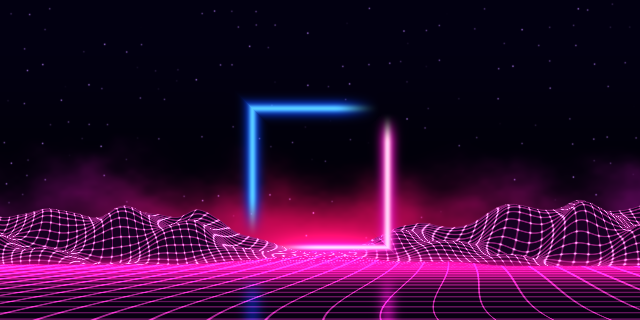
Reproduce this background procedurally as a WebGL 1 fragment shader.

```glsl
precision highp float;
// Neon square frame over a retro wireframe landscape under a smoky night sky.
// Hills are rows of height curves scanned near to far with occlusion; the floor
// is a warped perspective grid, and the frame is a mitred box distance glow.
uniform vec2 u_resolution;

const float HORIZON = 0.215;
const float HILL_ROWS = 20.0;
const float HILL_COLUMNS = 30.0;
const float FLOOR_ROWS = 10.0;
const float LINE_WIDTH = 0.0007;
const float DOT_RADIUS = 0.0032;
const float STAR_CELLS = 17.0;
const vec2 FRAME_CENTER = vec2(1.0, 0.444);
const vec2 FRAME_HALF = vec2(0.211, 0.217);
const float TUBE_RADIUS = 0.025;
const vec3 NIGHT = vec3(0.008, 0.0, 0.065);
const vec3 CRIMSON = vec3(0.78, 0.03, 0.28);
const vec3 SMOKE = vec3(0.34, 0.03, 0.32);
const vec3 HILL_FILL = vec3(0.09, 0.005, 0.13);
const vec3 WIRE = vec3(0.85, 0.20, 0.68);
const vec3 SPARK = vec3(1.0, 0.80, 0.97);
const vec3 MAGENTA = vec3(0.86, 0.03, 0.56);
const vec3 BLUE = vec3(0.02, 0.22, 0.88);
const vec3 BLUE_CORE = vec3(0.32, 0.58, 0.20);
const vec3 PINK = vec3(0.88, 0.04, 0.72);
const vec3 PINK_CORE = vec3(0.20, 0.78, 0.25);

float hash(vec2 p) {
  return fract(sin(dot(p, vec2(127.1, 311.7))) * 43758.5);
}

float noise(vec2 p) {
  vec2 i = floor(p), f = fract(p);
  f = f * f * (3.0 - 2.0 * f);
  return mix(mix(hash(i), hash(i + vec2(1, 0)), f.x),
             mix(hash(i + vec2(0, 1)), hash(i + vec2(1, 1)), f.x), f.y);
}

float fbm(vec2 p) {
  float sum = 0.0, amp = 0.5;
  for (int i = 0; i < 4; i++) {
    sum += amp * noise(p);
    p = p * 2.03 + 7.1;
    amp *= 0.5;
  }
  return sum;
}

float bell(float d, float radius) { return exp(-d * d / (radius * radius)); }

float stroke(float d, float px) {
  return 1.0 - smoothstep(LINE_WIDTH, LINE_WIDTH + px, abs(d));
}

vec3 sky(vec2 p) {
  float cloud = fbm(p * vec2(5.0, 7.0));
  float y = p.y + 0.16 * (0.5 - cloud);
  float low = 1.0 - smoothstep(0.25, 0.54, y);
  float middle = bell(p.x - 1.0, 0.62);
  vec3 col = NIGHT * mix(0.55, 1.0, smoothstep(0.45, 0.85, p.y));
  col += SMOKE * (1.0 - middle) * (1.0 - smoothstep(0.33, 0.56, y)) * cloud * 1.3;
  col += CRIMSON * middle * pow(low, 1.4);
  // Sparse stars, one candidate in each cell
  vec2 cell = floor(p * STAR_CELLS);
  vec2 spot = 0.2 + 0.6 * vec2(hash(cell), hash(cell + 19.3));
  float d = length(fract(p * STAR_CELLS) - spot) / STAR_CELLS;
  float light = step(0.62, hash(cell + 5.7)) * hash(cell + 2.4);
  return col + vec3(0.5, 0.35, 0.65) * light * bell(d, 0.0028);
}

// Screen height of a hill row: t runs from the near foot to the ridge
float hillRow(float x, float t) {
  float left = 0.15 * (1.0 - smoothstep(0.55, 0.98, x));
  float right = 0.10 * smoothstep(1.07, 1.26, x) + 0.075 * smoothstep(1.4, 1.6, x);
  float ridge = left + right;
  float crest = 0.08 * cos(26.7 * (x - 1.575)) + 0.13 * (noise(vec2(x * 16.0, 3.0)) - 0.5);
  float fold = 0.28 * sin(x * 9.0 + t * 6.0) + 0.13 * sin(x * 21.0 - t * 9.0);
  float foot = 0.2 - 0.18 * ridge;
  float rise = mix(t, t * t * (3.0 - 2.0 * t), 0.6);
  return foot + 0.012 * t + ridge * (rise * (1.0 + crest) + fold * sin(3.1416 * t));
}

vec3 ground(vec2 p, float px) {
  float h = max(HORIZON - p.y, 0.001);
  float nearness = smoothstep(0.0, HORIZON, h);
  vec3 col = mix(vec3(0.03, 0.0, 0.07), MAGENTA, bell(h - 0.035, 0.055));
  // Rows close up towards the horizon; columns bend as they recede
  float row = log(h) * FLOOR_ROWS;
  float rowDist = (fract(row) - 0.5) * h / FLOOR_ROWS;
  float spread = 0.18 * (h + 0.1) / 0.315;
  float column = (p.x - 1.3 + 0.2 * nearness) / spread;
  float slope = (floor(column) + 0.5) * 0.57 - 0.9;
  float columnDist = (fract(column) - 0.5) * spread * inversesqrt(1.0 + slope * slope);
  col += WIRE * 0.42 * stroke(rowDist, px) * smoothstep(0.01, 0.06, h);
  col += WIRE * 0.75 * stroke(columnDist, px);
  // Fine glitter where the grid meets the hills
  vec2 grain = vec2(p.x * 110.0 + row, h * 150.0);
  float glitter = step(0.45, hash(floor(grain))) * bell(length(fract(grain) - 0.5), 0.32);
  col += SPARK * 0.6 * glitter * bell(h - 0.018, 0.024);
  // Soft reflections of the uprights
  float fade = smoothstep(0.06, 0.16, h);
  col += BLUE * 0.42 * fade * bell(p.x - FRAME_CENTER.x + FRAME_HALF.x, 0.03);
  return col + PINK * 0.5 * fade * bell(p.x - FRAME_CENTER.x - FRAME_HALF.x, 0.027);
}

vec3 addHills(vec3 col, vec2 p, float px) {
  float top = hillRow(p.x, 0.0), depth = -1.0, wire = 0.0, rowDist = 1.0;
  float foot = top;
  for (int i = 1; i <= 20; i++) {
    float t = float(i) / HILL_ROWS;
    float y = hillRow(p.x, t);
    if (y > top) {
      float slope = (hillRow(p.x + 0.004, t) - y) / 0.004;
      float d = abs(p.y - y) * inversesqrt(1.0 + slope * slope);
      rowDist = min(rowDist, d);
      if (p.y >= top && p.y < y) depth = t - (y - p.y) / (y - top) / HILL_ROWS;
      top = y;
    }
  }
  float t = depth < 0.0 ? 1.0 : depth;
  float column = HILL_COLUMNS * (p.x + 0.12 * (p.x - 1.0) * t + 0.035 * sin(p.x * 8.0 + t * 5.0));
  float columnDist = (fract(column) - 0.5) / HILL_COLUMNS;
  float cover = smoothstep(-px, px, top - p.y) * smoothstep(-px, px, p.y - foot);
  wire = max(stroke(rowDist, px), stroke(columnDist, px) * 0.8);
  vec3 fill = mix(HILL_FILL, MAGENTA * 0.7, bell(p.y - foot, 0.022));
  vec3 mesh = mix(fill, WIRE, wire * 0.62);
  mesh += SPARK * 0.85 * bell(length(vec2(rowDist, columnDist)), DOT_RADIUS);
  return mix(col, mesh, cover);
}

vec3 addFrame(vec3 col, vec2 p) {
  vec2 offset = p - FRAME_CENTER;
  vec2 q = abs(offset) - FRAME_HALF;
  float d = max(q.x, q.y);
  bool upright = q.x > q.y;
  bool blue = upright ? offset.x < 0.0 : offset.y > 0.0;
  float fade;
  if (upright) fade = blue ? smoothstep(0.25, 0.39, p.y) : 1.0 - smoothstep(0.55, 0.65, p.y);
  else fade = blue ? 1.0 - smoothstep(1.04, 1.19, p.x) : smoothstep(0.82, 1.0, p.x);
  if (!upright && !blue) d *= 1.5;
  col = mix(col, blue ? BLUE : PINK, fade * bell(d, TUBE_RADIUS));
  col += (blue ? BLUE_CORE : PINK_CORE) * fade * bell(d, TUBE_RADIUS * 0.45);
  // Warm bloom around the lower bar
  float bloom = bell(p.x - 1.03, 0.2) * bell(p.y - 0.23, 0.045);
  return col + vec3(0.4, 0.06, 0.24) * bloom;
}

void main() {
  float px = 1.0 / u_resolution.y;
  vec2 p = gl_FragCoord.xy * px;
  p.x += 1.0 - 0.5 * u_resolution.x * px;
  vec3 col = mix(ground(p, px), sky(p), smoothstep(-px, px, p.y - HORIZON));
  col = addHills(col, p, px);
  gl_FragColor = vec4(clamp(addFrame(col, p), 0.0, 1.0), 1.0);
}
```
